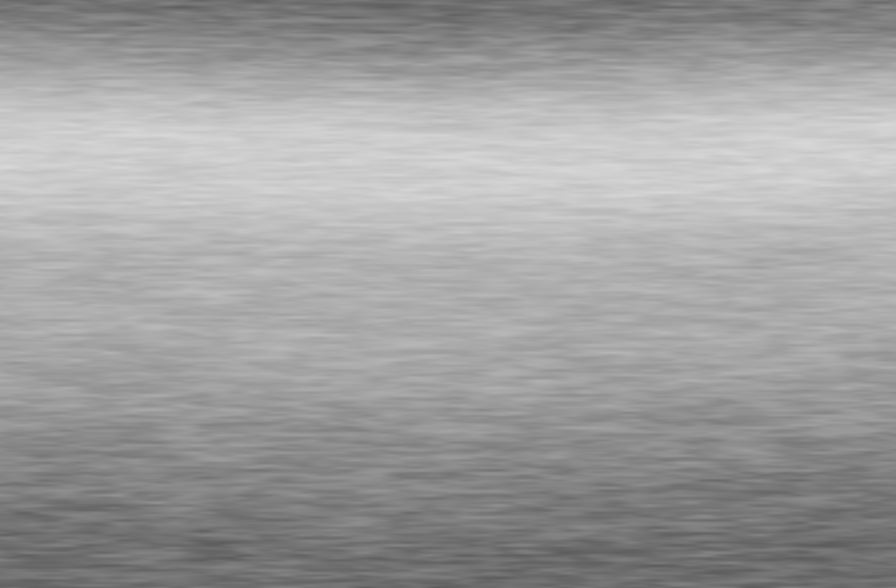
This texture is drawn by a WebGL 1 fragment shader. Its source:

```glsl
precision highp float;

uniform vec2 u_resolution;

float hash(vec2 p) {
  vec3 q = fract(vec3(p.xyx) * 0.1031);
  q += dot(q, q.yzx + 33.33);
  return fract((q.x + q.y) * q.z);
}

// Smooth value noise, centred on zero
float noise(vec2 p) {
  vec2 cell = floor(p);
  vec2 f = fract(p);
  f = f * f * (3.0 - 2.0 * f);
  float low = mix(hash(cell), hash(cell + vec2(1.0, 0.0)), f.x);
  float high = mix(hash(cell + vec2(0.0, 1.0)), hash(cell + vec2(1.0, 1.0)), f.x);
  return mix(low, high, f.y) - 0.5;
}

// Horizontal strokes; each row is shifted so that stroke ends do not line up
float strokes(vec2 p, vec2 density, float seed) {
  vec2 q = p * density + seed;
  float row = floor(q.y);
  float blend = smoothstep(0.0, 1.0, fract(q.y));
  float below = noise(vec2(q.x + 57.0 * hash(vec2(row, seed)), row));
  float above = noise(vec2(q.x + 57.0 * hash(vec2(row + 1.0, seed)), row + 1.0));
  return mix(below, above, blend);
}

// Fine, medium and broad brush marks
float brushedGrain(vec2 p) {
  float grain = 0.050 * strokes(p, vec2(32.0, 235.0), 11.0);
  grain += 0.065 * strokes(p, vec2(15.0, 165.0), 37.0);
  grain += 0.035 * strokes(p, vec2(7.0, 85.0), 73.0);
  grain += 0.018 * noise(p * vec2(5.0, 26.0) + 19.0);
  return grain;
}

// Reflected light, with depth running from top (0) to bottom (1)
float sheen(float depth) {
  float tone = 0.42;
  tone += 0.385 * smoothstep(-0.04, 0.25, depth);
  tone -= 0.125 * smoothstep(0.28, 0.48, depth);
  tone -= 0.250 * smoothstep(0.48, 1.02, depth);
  return tone;
}

void main() {
  vec2 p = gl_FragCoord.xy / u_resolution.y;
  float across = gl_FragCoord.x / u_resolution.x;

  // Bend the reflection slightly across the sheet
  float bend = 0.012 * cos(6.2832 * across) + 0.012 * (across - 0.5);
  float wobble = 0.018 * noise(p * vec2(2.5, 7.0) + 5.0);
  float depth = 1.0 - p.y + bend + wobble;

  float tone = sheen(depth);
  float grainStrength = mix(1.35, 0.75, smoothstep(0.45, 0.80, tone));
  tone += brushedGrain(p) * grainStrength;

  gl_FragColor = vec4(vec3(clamp(tone, 0.0, 1.0)), 1.0);
}
```
